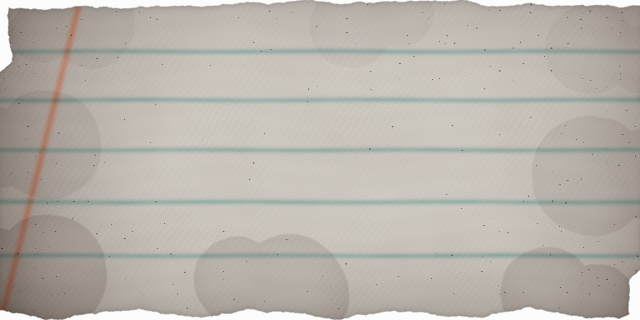
Give the GLSL for this texture, as a Shadertoy shader.

```glsl
const vec3 BACKDROP = vec3(0.99);
const vec3 PAPER_LIGHT = vec3(0.81, 0.79, 0.76);
const vec3 PAPER_DARK = vec3(0.40, 0.35, 0.32);
const vec3 RULE_TINT = vec3(0.73, 0.88, 0.88);
const vec3 MARGIN_TINT = vec3(1.06, 0.76, 0.66);
const vec2 SHEET = vec2(2.0, 1.0);
const int RULE_COUNT = 5;
const float RULE_FIRST = 0.201;
const float RULE_STEP = 0.1595;
const float RULE_BOW = 0.011;
const float RULE_WIDTH = 0.0085;
const vec2 MARGIN_FOOT = vec2(0.003, 0.0);
const vec2 MARGIN_HEAD = vec2(0.25, 1.0);
const float MARGIN_WIDTH = 0.011;
const int STAIN_COUNT = 8;
const float STAIN_STRENGTH = 0.17;
const float WEAVE_STRENGTH = 0.012;
const float SPECK_CELLS = 42.0;
const float TAU = 6.2831853;

vec2 hash2(vec2 p) {
    vec3 q = fract(p.xyx * vec3(0.1031, 0.1030, 0.0973));
    q += dot(q, q.yzx + 33.33);
    return fract((q.xx + q.yz) * q.zy);
}

// Ragged one-dimensional profile, roughly -1 to 1
float ragged(float x, float seed) {
    float sum = 0.0, amp = 0.5, freq = 17.0;
    for (int i = 0; i < 5; i++) {
        sum += amp * sin(freq * x + seed + 1.4 * sin(freq * 0.63 * x + seed * 2.3));
        freq *= 2.07;
        amp *= 0.6;
        seed += 1.9;
    }
    return sum;
}

// Soft blotches from warped sines
float blotches(vec2 p) {
    float sum = 0.0, amp = 0.5;
    for (int i = 0; i < 4; i++) {
        p = mat2(0.8, -0.6, 0.6, 0.8) * p * 1.9 + 1.7;
        sum += amp * sin(p.x + 1.3 * sin(p.y)) * cos(p.y + sin(p.x * 0.7));
        amp *= 0.6;
    }
    return sum;
}

// Distance inward from the torn outline
float sheetDistance(vec2 p) {
    float top = 0.006 + 0.018 * (1.0 - smoothstep(0.5, 0.85, p.x))
              + 0.010 * smoothstep(1.45, 1.55, p.x) + 0.008 * ragged(p.x, 1.0);
    float bottom = 0.019 + 0.013 * sin(15.0 * p.x + 1.95) + 0.009 * ragged(p.x, 4.0);
    float left = 0.042 * smoothstep(0.75, 0.81, p.y) - 0.012 + 0.010 * ragged(p.y, 7.0);
    float right = 0.045 * (1.0 - smoothstep(0.12, 0.18, p.y)) - 0.012 + 0.009 * ragged(p.y, 2.0);
    vec2 inner = min(p - vec2(left, bottom), SHEET - p - vec2(right, top));
    return min(inner.x, inner.y);
}

// Overlapping water stains around the border, darkest at their rims
float stains(vec2 p) {
    float shade = 0.0;
    p += 0.006 * vec2(ragged(p.y * 0.5, 3.0), ragged(p.x * 0.5, 5.0));
    for (int i = 0; i < STAIN_COUNT; i++) {
        vec2 rnd = hash2(vec2(float(i) + 3.0, 8.0));
        float angle = TAU * (float(i) / float(STAIN_COUNT) - 0.389);
        vec2 around = clamp(1.3 * vec2(cos(angle), sin(angle)), -1.0, 1.0);
        vec2 center = vec2(1.0, 0.5) + around * vec2(0.85, 0.42);
        float radius = 0.13 + 0.07 * rnd.x;
        vec2 lobe = center + vec2(0.16 * sign(around.x), 0.10 * (rnd.y - 0.5));
        float d = min(length(p - center) - radius, length(p - lobe) - radius * 0.75);
        float rim = mix(0.45, 1.0, exp(min(d, 0.0) * 14.0));
        float strength = mix(1.0, 0.35, smoothstep(0.1, 0.8, center.y));
        shade += strength * rim * (1.0 - smoothstep(-0.005, 0.003, d));
    }
    return shade * STAIN_STRENGTH;
}

// One possible speck per cell, denser toward the worn corners
float specks(vec2 p) {
    vec2 cell = floor(p * SPECK_CELLS);
    vec2 rnd = hash2(cell + 11.0);
    vec2 spot = 0.25 + 0.5 * hash2(cell + 57.0);
    vec2 d = (fract(p * SPECK_CELLS) - spot) * vec2(1.0, 1.3);
    float worn = smoothstep(0.3, 1.1, length((p - vec2(0.9, 0.5)) * vec2(0.8, 1.4)));
    float size = mix(0.04, 0.13, rnd.y * rnd.y);
    float present = step(rnd.x, 0.03 + 0.24 * worn);
    return present * (1.0 - smoothstep(size * 0.4, size * 1.5, length(d)));
}

// Woven bumps with uneven strength
float weave(vec2 p) {
    vec2 q = p + 0.004 * vec2(sin(p.y * 31.0), sin(p.x * 23.0));
    float threads = sin(q.x * 250.0 + q.y * 190.0) * sin(q.y * 400.0 - q.x * 55.0);
    float streaks = 0.5 * sin(q.y * 95.0 + 2.0 * sin(q.x * 7.0));
    return threads * (0.8 + 0.6 * blotches(p * 5.0)) + streaks * 0.5;
}

void mainImage(out vec4 fragColor, in vec2 fragCoord) {
    vec2 p = fragCoord / iResolution.xy * SHEET;
    float pixel = 1.0 / iResolution.y;

    // Aged paper
    vec2 fromCenter = abs((p - vec2(1.06, 0.53)) / vec2(1.0, 0.5));
    float age = 0.46 * pow(fromCenter.x, 4.0) + 0.24 * pow(fromCenter.y, 3.0);
    age += stains(p) + 0.045 * blotches(p * 2.5) + 0.02;
    vec3 color = mix(PAPER_LIGHT, PAPER_DARK, clamp(age, 0.0, 1.0));
    color += WEAVE_STRENGTH * weave(p);

    // Ruled lines
    float fade = 0.9 + 0.15 * blotches(p * 9.0);
    for (int i = 0; i < RULE_COUNT; i++) {
        float t = float(i) / float(RULE_COUNT - 1);
        float y = RULE_FIRST + RULE_STEP * float(i) + RULE_BOW * sin(0.5 * TAU * t);
        float d = (p.y - y - 0.0012 * sin(p.x * 9.0 + t * 5.0)) / RULE_WIDTH;
        color *= mix(vec3(1.0), RULE_TINT, fade * exp(-d * d));
    }

    // Slanted margin line
    vec2 along = normalize(MARGIN_HEAD - MARGIN_FOOT);
    float m = dot(p - MARGIN_FOOT, vec2(along.y, -along.x)) / MARGIN_WIDTH;
    color *= mix(vec3(1.0), MARGIN_TINT, fade * exp(-m * m));

    // Specks and torn outline
    color *= 1.0 - 0.42 * specks(p);
    float edge = sheetDistance(p);
    color *= 1.0 - 0.15 * exp(-max(edge, 0.0) * 130.0);
    color = mix(BACKDROP, color, smoothstep(-pixel, pixel, edge));
    fragColor = vec4(color, 1.0);
}
```
